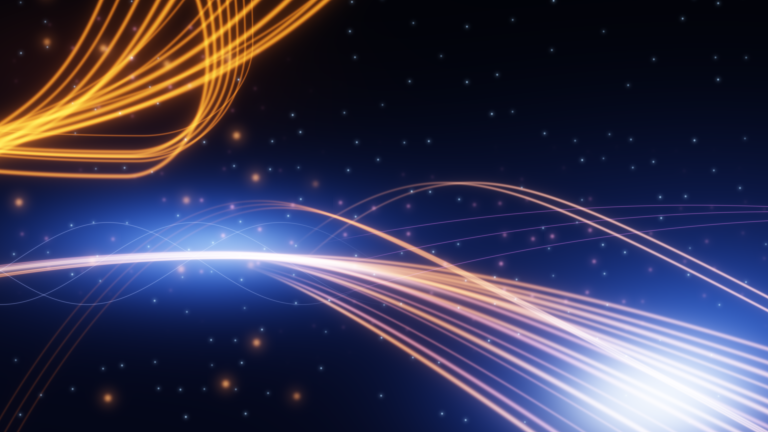
Give the GLSL for this background, as a WebGL 1 fragment shader.

```glsl
precision highp float;
// Glowing light trails over a navy night sky: an orange tangle at the upper left
// and a beam that fans out into a white flare at the lower right.
// Strands are arches and ellipses drawn by distance; sparks are hashed grid cells.

uniform vec2 u_resolution;

#define ORANGE vec3(1.0, 0.40, 0.06)
#define HOT vec3(1.0, 0.82, 0.95)
#define VIOLET vec3(0.55, 0.25, 0.60)
#define BLUE vec3(0.20, 0.44, 1.35)
#define LEFT_GLOW vec2(0.47, 0.425)
#define RIGHT_GLOW vec2(1.52, 0.075)
#define FAN_STRANDS 15
#define TANGLE_STRANDS 13
#define LOOP_STRANDS 7
#define EXPOSURE 1.25

float hash(vec2 p) {
    vec3 q = fract(vec3(p.xyx) * 0.1031);
    q += dot(q, q.yzx + 33.33);
    return fract((q.x + q.y) * q.z);
}

// Soft elliptical light
float blob(vec2 p, vec2 center, vec2 radius) {
    vec2 q = (p - center) / radius;
    return exp(-dot(q, q));
}

// Bright thread with a faint halo
float thread(float d, float width) {
    float w = max(width, 0.7 / u_resolution.y);
    return exp(-d * d / (w * w)) + 0.13 * exp(-abs(d) / (3.5 * w));
}

// Distance to an arch: parabola left of the apex, hyperbola right of it
float archDistance(vec2 p, vec2 apex, float slope, float bend, float leftSag) {
    float d = p.x - apex.x;
    float r = sqrt(d * d + bend * bend);
    float drop = d > 0.0 ? slope * (r - bend) : leftSag * d * d;
    float tilt = d > 0.0 ? slope * d / r : 2.0 * leftSag * d;
    return (p.y - apex.y + drop) / sqrt(1.0 + tilt * tilt);
}

// One strand of the main fan; t runs from the top strand to the bottom one
float fanDistance(vec2 p, float t, float lift) {
    vec2 apex = vec2(mix(0.6, 0.4, t), 0.41 + lift);
    return archDistance(p, apex, mix(0.40, 0.75, t), mix(1.0, 0.35, t), 0.13);
}

// One glowing dot per occupied grid cell
float sparks(vec2 p, float cell, float radius, float density, float seed) {
    vec2 id = floor(p / cell);
    vec2 spot = 0.25 + 0.5 * vec2(hash(id + seed), hash(id + seed + 17.3));
    float d = length(p - (id + spot) * cell) / radius;
    float on = step(hash(id + seed + 41.7), density);
    return on * (0.4 + 0.6 * hash(id + seed + 5.1)) * (exp(-d * d) + 0.22 * exp(-d * d / 9.0));
}

vec3 sky(vec2 p) {
    vec3 c = mix(vec3(0.012, 0.020, 0.075), vec3(0.004, 0.008, 0.026), smoothstep(0.2, 1.0, p.y));
    c += BLUE * 0.16 * blob(p, vec2(1.65, 0.38), vec2(0.75, 0.32));
    c += BLUE * (0.85 * blob(p, LEFT_GLOW, vec2(0.30, 0.10)) + 0.28 * blob(p, LEFT_GLOW, vec2(0.52, 0.18)));
    c += vec3(0.35, 0.45, 0.6) * blob(p, LEFT_GLOW + vec2(0.05, 0.0), vec2(0.16, 0.05));
    c += BLUE * (0.75 * blob(p, RIGHT_GLOW, vec2(0.38, 0.20)) + 0.4 * blob(p, vec2(1.68, 0.20), vec2(0.36, 0.21)));
    c += vec3(1.9, 2.0, 2.3) * blob(p, RIGHT_GLOW, vec2(0.17, 0.105));
    return c + vec3(0.11, 0.035, 0.02) * blob(p, vec2(0.25, 0.83), vec2(0.36, 0.17));
}

// Orange tangle: rising sweeps and hanging loops
vec3 tangle(vec2 p) {
    float light = 0.0;
    for (int i = 0; i < TANGLE_STRANDS; i++) {
        float k = float(i), t = k / float(TANGLE_STRANDS - 1);
        float rate = mix(0.96, 2.9, t * t), x = p.x * rate;
        float y = mix(0.645, 0.72, hash(vec2(k, 3.0))) + 0.24 * x + 0.40 * x * x * x;
        float tilt = rate * (0.24 + 1.2 * x * x);
        float power = 0.3 + 0.9 * hash(vec2(k, 8.0));
        light += power * thread((p.y - y) / sqrt(1.0 + tilt * tilt), 0.002 + 0.003 * power);
    }
    for (int i = 0; i < LOOP_STRANDS; i++) {
        float k = float(i), t = k / float(LOOP_STRANDS - 1);
        vec2 d = p - vec2(0.29 + 0.04 * t, 0.85 + 0.05 * t);
        float depth = 0.17 + 0.10 * hash(vec2(k, 12.0));
        vec2 radius = vec2(d.x > 0.0 ? 0.19 + 0.065 * t : 1.0, d.y > 0.0 ? 0.32 + 0.4 * t : depth);
        vec2 q = d / radius;
        float len = max(length(q), 0.001);
        float dist = (len - 1.0) * len / max(length(q / radius), 0.001);
        light += mix(0.9, 0.3, t) * thread(dist, mix(0.0045, 0.002, t));
    }
    return ORANGE * 1.5 * light;
}

// Main beam and the fan it opens into
vec3 beam(vec2 p) {
    float heat = 0.75 * blob(p, LEFT_GLOW, vec2(0.35, 0.3)) + blob(p, RIGHT_GLOW, vec2(0.38, 0.25));
    vec3 tint = mix(ORANGE, HOT, clamp(heat, 0.0, 1.0)), c = vec3(0.0);
    for (int i = 0; i < FAN_STRANDS; i++) {
        float k = float(i), t = k / float(FAN_STRANDS - 1);
        float power = 0.35 + 0.75 * hash(vec2(k, 21.0));
        float shown = mix(0.35, 1.0, smoothstep(0.45, 0.8, p.x));
        shown *= mix(1.0, smoothstep(0.55, 0.8, p.x), smoothstep(0.55, 0.7, t));
        float d = fanDistance(p, t, 0.016 * (hash(vec2(k, 30.0)) - 0.5));
        vec3 dye = mix(tint, VIOLET, 0.45 * step(0.65, hash(vec2(k, 35.0))));
        c += dye * 1.3 * power * shown * thread(d, 0.002 + 0.0035 * power * smoothstep(0.3, 1.3, p.x));
    }
    float core = (0.45 + 0.8 * blob(p, vec2(0.55, 0.4), vec2(0.35, 1.0))) * smoothstep(1.15, 0.7, p.x);
    return c + mix(ORANGE, HOT, 0.75) * 1.5 * core * thread(fanDistance(p, 0.42, 0.0), 0.0065);
}

// Thin strands that cross above and around the beam
vec3 crossings(vec2 p) {
    vec3 c = vec3(0.0);
    float heat = blob(p, RIGHT_GLOW, vec2(0.45, 0.35));
    for (int i = 0; i < 3; i++) {
        float k = float(i);
        float high = archDistance(p, vec2(0.60 + 0.025 * k, 0.535 - 0.008 * k), 0.55, 0.2, 1.4);
        c += mix(ORANGE, HOT, heat) * mix(0.12, 0.95, smoothstep(0.55, 0.9, p.x)) * thread(high, 0.0027);
        float far = archDistance(p, vec2(1.6 + 0.2 * k, 0.525 - 0.015 * k), 0.1, 0.5, 0.12);
        c += VIOLET * 0.35 * smoothstep(0.7, 1.0, p.x) * thread(far, 0.0016);
        float phase = 7.0 * (p.x - 0.25) - 1.4 * k;
        float wave = (p.y - 0.39 - 0.095 * cos(phase)) / sqrt(1.0 + 0.44 * pow(sin(phase), 2.0));
        c += vec3(0.3, 0.32, 0.5) * 0.4 * smoothstep(0.95, 0.5, p.x) * thread(wave, 0.0016);
    }
    for (int i = 0; i < 2; i++) {
        float d = archDistance(p, vec2(1.03 + 0.06 * float(i), 0.577), 0.55, 0.25, 1.2);
        c += mix(ORANGE, HOT, 0.3 + 0.5 * heat) * mix(0.25, 1.2, smoothstep(0.9, 1.4, p.x))
            * smoothstep(0.65, 0.85, p.x) * thread(d, 0.0028);
    }
    return c;
}

void main() {
    vec2 p = gl_FragCoord.xy / u_resolution.y;
    vec3 c = sky(p) + tangle(p) + beam(p) + crossings(p);
    // Stars, large amber sparks and small pink ones
    c += vec3(0.45, 0.6, 0.75) * sparks(p, 0.065, 0.0022, 0.4, 2.0);
    c += vec3(1.0, 0.5, 0.2) * sparks(p, 0.16, 0.0075, 0.5, 9.0) * smoothstep(0.8, 0.6, p.x);
    float pinkArea = blob(p, vec2(0.5, 0.47), vec2(0.4, 0.09)) + 0.7 * blob(p, vec2(1.2, 0.4), vec2(0.45, 0.13))
        + 0.6 * blob(p, vec2(0.35, 0.85), vec2(0.2, 0.15));
    c += vec3(0.9, 0.45, 0.65) * pinkArea * sparks(p, 0.07, 0.0045, 0.6, 27.0);
    gl_FragColor = vec4(1.0 - exp(-EXPOSURE * c), 1.0);
}
```
